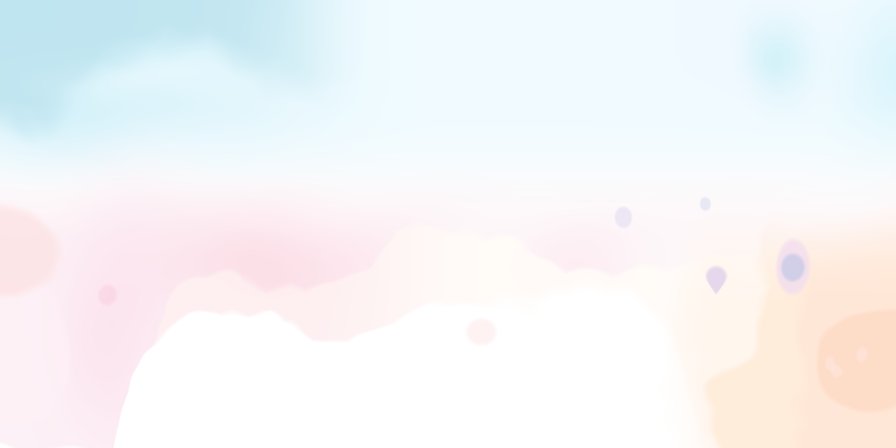
A WebGL 1 fragment shader for this background:

```glsl
precision highp float;
uniform vec2 u_resolution;

vec2 hash2(vec2 p) {
  return fract(sin(vec2(dot(p, vec2(127.1, 311.7)), dot(p, vec2(269.5, 183.3)))) * 437.58);
}

// Distance to the nearest scattered cell point
float cellular(vec2 p) {
  vec2 cell = floor(p);
  float nearest = 2.0;
  for (int j = -1; j <= 1; j++) {
    for (int i = -1; i <= 1; i++) {
      vec2 c = cell + vec2(float(i), float(j));
      nearest = min(nearest, length(c + hash2(c) - p));
    }
  }
  return nearest;
}

// Layered sines that bend the paint edges
vec2 wobble(vec2 p) {
  vec2 w = vec2(0.0);
  float amp = 0.5;
  for (int i = 0; i < 4; i++) {
    w += amp * sin(p.yx * vec2(9.0, 11.0) + w.yx * 2.0 + float(i) * 1.7);
    p = mat2(1.6, 1.2, -1.2, 1.6) * p;
    amp *= 0.55;
  }
  return w;
}

float bump(float x, float center, float width) {
  float t = (x - center) / width;
  return exp(-t * t);
}

float glow(vec2 p, vec2 center, vec2 size) {
  vec2 q = (p - center) / size;
  return exp(-dot(q, q));
}

float ellipse(vec2 p, vec2 center, vec2 size, float soft) {
  return 1.0 - smoothstep(1.0 - soft, 1.0 + soft, length((p - center) / size));
}

float wash(float d, float soft) {
  return smoothstep(-soft, soft, d);
}

// Rises steeply from a left edge to one
float shoulder(float x, float slope) {
  return 1.0 - exp(-max(x, 0.0) * slope);
}

void main() {
  vec2 p = gl_FragCoord.xy / u_resolution * vec2(2.0, 1.0);
  vec2 w = wobble(p);
  vec2 q = p + 0.022 * w;
  float scallop = 0.04 * (0.5 - cellular(p * 11.0 + w * 0.3));

  // Pale sky fading to warm white
  vec3 color = mix(vec3(0.995, 0.985, 0.985), vec3(0.945, 0.985, 1.0), smoothstep(0.5, 0.75, p.y));
  color = mix(color, vec3(0.94, 0.97, 1.0), 0.6 * bump(p.x, 1.65, 0.25) * smoothstep(0.6, 0.9, p.y));

  // Cyan wash at the upper left
  float leftSky = smoothstep(0.57, 0.82, q.y) * (1.0 - smoothstep(0.1, 1.0, q.x));
  color = mix(color, vec3(0.79, 0.93, 0.97), 0.85 * leftSky);
  float skyEdge = 0.73 + 0.16 * smoothstep(0.06, 0.28, p.x) - 0.08 * smoothstep(0.45, 0.68, p.x);
  float deepSky = wash(q.y - skyEdge + scallop, 0.055) * (1.0 - smoothstep(0.5, 0.85, q.x));
  color = mix(color, vec3(0.73, 0.885, 0.93), 0.75 * deepSky);
  color = mix(color, vec3(0.93, 0.98, 1.0), 0.6 * glow(q, vec2(0.36, 0.82), vec2(0.2, 0.05)));

  // Cyan stains at the upper right
  color = mix(color, vec3(0.80, 0.94, 0.97), 0.75 * glow(q, vec2(1.75, 0.87), vec2(0.065, 0.09)));
  color = mix(color, vec3(0.82, 0.95, 0.98), 0.7 * glow(q, vec2(2.02, 0.85), vec2(0.12, 0.15)));

  // Pink band and left column
  float band = 1.0 - smoothstep(0.46, 0.64, q.y);
  color = mix(color, vec3(0.99, 0.945, 0.965), band * (1.0 - 0.6 * smoothstep(0.6, 1.1, p.x)));
  color = mix(color, vec3(0.99, 0.865, 0.90), 0.85 * glow(q, vec2(0.58, 0.40), vec2(0.27, 0.11)));
  color = mix(color, vec3(0.985, 0.885, 0.93), 0.8 * glow(q, vec2(0.26, 0.27), vec2(0.12, 0.24)));
  color = mix(color, vec3(0.99, 0.91, 0.94), 0.6 * glow(q, vec2(1.28, 0.41), vec2(0.12, 0.1)));
  color = mix(color, vec3(0.995, 0.945, 0.965), 0.6 * ellipse(q, vec2(0.05, 0.22), vec2(0.12, 0.15), 0.08));
  color = mix(color, vec3(0.99, 0.875, 0.875), 0.65 * ellipse(q, vec2(0.02, 0.44), vec2(0.10, 0.10), 0.15));

  // Blush cloud edge, then the white cloud below it
  float blushTop = 0.36 * shoulder(p.x - 0.31, 28.0) + 0.12 * smoothstep(0.7, 0.95, p.x)
    - 0.08 * smoothstep(1.1, 1.26, p.x) + 0.02 * bump(p.x, 0.49, 0.08);
  float blush = wash(blushTop - q.y + scallop, 0.008);
  vec3 blushColor = mix(vec3(0.995, 0.94, 0.945), vec3(1.0, 0.985, 0.97), smoothstep(0.65, 1.1, p.x));
  color = mix(color, blushColor, 0.9 * blush);
  float whiteTop = 0.31 * shoulder(p.x - 0.25, 14.0) * shoulder(1.57 - p.x, 14.0)
    - 0.06 * bump(p.x, 0.75, 0.12) + 0.07 * smoothstep(1.1, 1.35, p.x) * shoulder(1.57 - p.x, 14.0);
  float white = wash(whiteTop - q.y + scallop, mix(0.007, 0.025, smoothstep(0.9, 1.2, p.x)));
  color = mix(color, vec3(1.0), white);

  // Peach washes at the right
  float peachTop = 1.0 - smoothstep(0.32, 0.56, q.y);
  color = mix(color, vec3(1.0, 0.965, 0.935), peachTop * wash(q.x - 1.54 + scallop, 0.06));
  float peachEdge = 1.60 + 0.10 * smoothstep(0.12, 0.25, p.y);
  color = mix(color, vec3(1.0, 0.925, 0.85), 0.85 * peachTop * wash(q.x - peachEdge + scallop, 0.014));
  color = mix(color, vec3(1.0, 0.895, 0.835), 0.7 * peachTop * wash(q.x - 1.79 + scallop, 0.025));
  color = mix(color, vec3(0.99, 0.85, 0.765), 0.75 * ellipse(q, vec2(1.97, 0.20), vec2(0.135, 0.12), 0.07));

  // Pale flecks scattered over the peach
  for (int i = 0; i < 4; i++) {
    vec2 spot = vec2(1.85, 0.08) + hash2(vec2(float(i), 3.0)) * vec2(0.14, 0.17);
    color = mix(color, vec3(1.0, 0.90, 0.87), 0.6 * ellipse(q, spot, vec2(0.012, 0.016), 0.3));
  }

  // Lavender and pink drops
  vec2 d = p + 0.004 * w;
  color = mix(color, vec3(0.95, 0.87, 0.93), 0.85 * ellipse(d, vec2(1.77, 0.405), vec2(0.037, 0.062), 0.15));
  color = mix(color, vec3(0.82, 0.81, 0.91), ellipse(d, vec2(1.77, 0.405), vec2(0.026, 0.031), 0.2));
  float taper = 0.021 * smoothstep(0.33, 0.39, d.y) + 0.004;
  color = mix(color, vec3(0.90, 0.845, 0.925), ellipse(d, vec2(1.597, 0.373), vec2(taper, 0.029), 0.2));
  color = mix(color, vec3(0.925, 0.90, 0.96), ellipse(d, vec2(1.389, 0.515), vec2(0.019, 0.023), 0.2));
  color = mix(color, vec3(0.91, 0.91, 0.96), ellipse(d, vec2(1.573, 0.543), vec2(0.012, 0.015), 0.25));
  color = mix(color, vec3(0.985, 0.84, 0.89), 0.85 * ellipse(d, vec2(0.24, 0.343), vec2(0.02, 0.022), 0.25));
  color = mix(color, vec3(0.995, 0.935, 0.94), 0.8 * ellipse(d, vec2(1.075, 0.257), vec2(0.032, 0.028), 0.25));

  gl_FragColor = vec4(color, 1.0);
}
```
